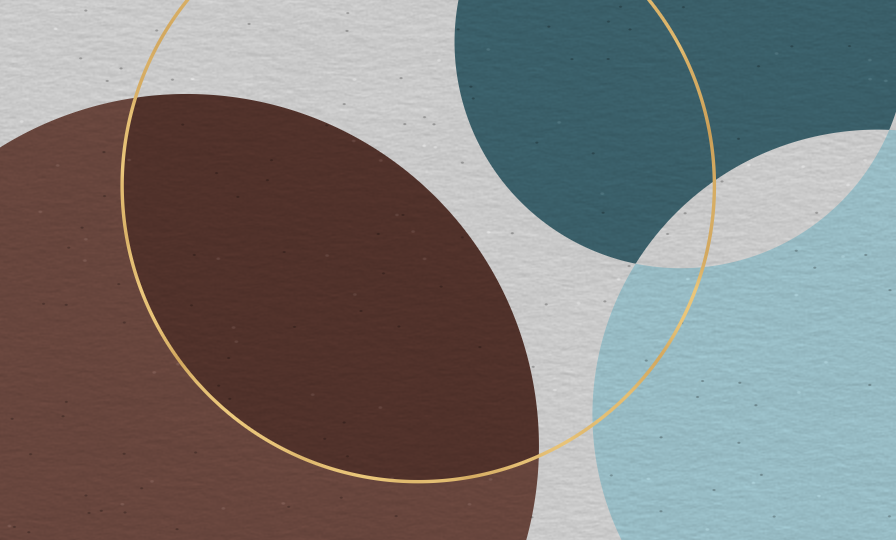
Write a WebGL 1 fragment shader that draws this background.

```glsl
precision highp float;
// Overlapping paper discs in brown, teal and pale blue with a thin gold ring.

uniform vec2 u_resolution;

const vec3 PAPER = vec3(0.79, 0.79, 0.79);
const vec3 BROWN = vec3(0.405, 0.272, 0.238);
const vec3 DARK_BROWN = vec3(0.315, 0.194, 0.166);
const vec3 TEAL = vec3(0.228, 0.372, 0.412);
const vec3 PALE_BLUE = vec3(0.592, 0.733, 0.768);
const vec3 GOLD_DEEP = vec3(0.78, 0.60, 0.32);
const vec3 GOLD_LIGHT = vec3(0.95, 0.82, 0.52);

float hash(vec2 p) {
  vec3 q = fract(vec3(p.xyx) * 0.1031);
  q += dot(q, q.yzx + 33.33);
  return fract((q.x + q.y) * q.z);
}

float noise(vec2 p) {
  vec2 i = floor(p);
  vec2 f = fract(p);
  f = f * f * (3.0 - 2.0 * f);
  float low = mix(hash(i), hash(i + vec2(1.0, 0.0)), f.x);
  float high = mix(hash(i + vec2(0.0, 1.0)), hash(i + vec2(1.0, 1.0)), f.x);
  return mix(low, high, f.y);
}

float circle(vec2 p, vec2 center, float radius) {
  return length(p - center) - radius;
}

// Smooth coverage of a distance field, one pixel wide
float fill(float dist, float pixel) {
  return clamp(0.5 - dist / pixel, 0.0, 1.0);
}

// Height of the paper: stretched, slightly wavy fibres
float fibres(vec2 p) {
  p.y += 0.004 * noise(p * vec2(40.0, 60.0));
  float height = 0.0;
  float weight = 0.5;
  vec2 scale = vec2(65.0, 190.0);
  for (int i = 0; i < 3; i++) {
    height += weight * noise(p * scale + float(i) * 17.3);
    scale *= 1.8;
    weight *= 0.65;
  }
  return height;
}

// Sparse small specks, one candidate per grid cell
float specks(vec2 p, float cells, float density) {
  vec2 cell = floor(p * cells);
  vec2 spot = 0.2 + 0.6 * vec2(hash(cell + 3.7), hash(cell + 9.1));
  float dist = length((fract(p * cells) - spot) * vec2(0.7, 1.0));
  return step(hash(cell + 21.3), density) * (1.0 - smoothstep(0.02, 0.09, dist));
}

void main() {
  // Canvas width is one unit
  vec2 p = gl_FragCoord.xy / u_resolution.x;
  float pixel = 1.0 / u_resolution.x;

  // Shapes
  vec2 ringCenter = vec2(0.4668, 0.3956);
  float ringDist = circle(p, ringCenter, 0.3305);
  float brown = fill(circle(p, vec2(0.2083, 0.1046), 0.3932), pixel);
  float teal = fill(circle(p, vec2(0.7598, 0.5558), 0.2525), pixel);
  float blue = fill(circle(p, vec2(0.9792, 0.1400), 0.3180), pixel);

  // Layers: the teal and blue overlap shows bare paper
  vec3 color = mix(PAPER, mix(BROWN, DARK_BROWN, fill(ringDist, pixel)), brown);
  color = mix(color, TEAL, teal * (1.0 - blue));
  color = mix(color, PALE_BLUE, blue * (1.0 - teal));

  // Paper relief lit from above, with fine grain and specks
  float relief = fibres(p) - fibres(p + vec2(0.0006, 0.0022));
  float grain = noise(p * 420.0) - 0.5;
  float blotch = noise(p * vec2(12.0, 30.0)) - 0.5;
  color *= 1.0 + 0.13 * relief + 0.035 * grain + 0.015 * blotch;
  color *= 1.0 - 0.25 * specks(p, 48.0, 0.07);
  color += 0.07 * specks(p + 0.37, 40.0, 0.05);

  // Gold ring with foil highlights along its length
  vec2 dir = normalize(p - ringCenter);
  float sheen = noise(dir * 5.0 + 8.0) * 0.6 + noise(dir * 17.0 + 30.0) * 0.25;
  sheen += 0.25 * smoothstep(0.2, -0.8, dir.y);
  vec3 gold = mix(GOLD_DEEP, GOLD_LIGHT, clamp(sheen, 0.0, 1.0));
  color = mix(color, gold, fill(abs(ringDist) - 0.0019, pixel));

  gl_FragColor = vec4(color, 1.0);
}
```
